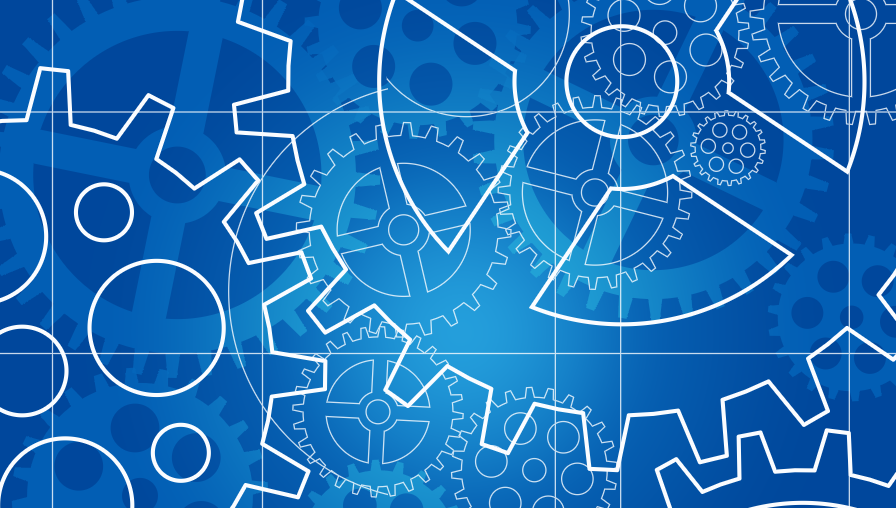
Reproduce this background procedurally as a Shadertoy shader.

```glsl
// Blueprint of overlapping gears: tinted wheels, fine outlines and bold white outlines on glowing blue.
#define WIDTH 7.68
#define GLOW_CENTER vec2(3.95, 2.85)
#define BOLD 0.0175
#define FINE 0.0055
#define FINE_OPACITY 0.8
#define TINT_OPACITY 0.8
#define TIP_SHARE 0.25
#define ROOT_SHARE 0.48
#define LINE_COLOR vec3(0.98, 0.99, 1.0)

const float PI = 3.14159;

// rim > 0 makes a spoked wheel; rim = 0 makes a drilled one.
struct Gear { vec2 center; float tip; float teeth; float turn; float rim; };

const Gear TINTED[6] = Gear[6](
    Gear(vec2(1.52, 1.50), 1.74, 36.0, 0.20, 0.71),
    Gear(vec2(3.58, 0.22), 0.97, 24.0, 0.30, 0.0),
    Gear(vec2(5.60, 1.20), 1.55, 34.0, 0.45, 0.72),
    Gear(vec2(7.30, 2.72), 0.72, 22.0, 0.10, 0.0),
    Gear(vec2(1.20, 4.25), 1.10, 24.0, 0.45, 0.0),
    Gear(vec2(3.25, 4.70), 0.76, 22.0, 0.10, 0.0));

const Gear OUTLINED[7] = Gear[7](
    Gear(vec2(3.46, 1.97), 0.92, 24.0, -0.23, 0.62),
    Gear(vec2(5.10, 1.65), 0.83, 28.0, 0.25, 0.75),
    Gear(vec2(3.24, 3.53), 0.73, 28.0, 0.05, 0.61),
    Gear(vec2(4.58, 4.03), 0.71, 24.0, 0.20, 0.0),
    Gear(vec2(5.70, 0.28), 0.72, 26.0, 0.40, 0.0),
    Gear(vec2(6.24, 1.27), 0.32, 22.0, 0.10, 0.0),
    Gear(vec2(7.38, 0.12), 0.95, 30.0, 0.00, 0.75));

vec2 rotate(vec2 p, float a) {
    return vec2(p.x * cos(a) + p.y * sin(a), p.y * cos(a) - p.x * sin(a));
}

// Fold the plane into one of n equal sectors, centred on the x axis.
vec2 sector(vec2 p, float n, float turn) {
    float pitch = 2.0 * PI / n;
    float a = atan(p.y, p.x) - turn;
    a -= pitch * round(a / pitch);
    return length(p) * vec2(cos(a), sin(a));
}

float segment(vec2 p, vec2 a, vec2 b) {
    vec2 ab = b - a;
    return length(p - a - ab * clamp(dot(p - a, ab) / dot(ab, ab), 0.0, 1.0));
}

// Signed distance to a disc edged with tapered, straight-sided teeth.
float toothed(vec2 p, float tip, float root, float teeth, float turn) {
    float halfPitch = PI / teeth;
    float tipAngle = TIP_SHARE * halfPitch, rootAngle = ROOT_SHARE * halfPitch;
    vec2 q = sector(p, teeth, turn);
    q.y = abs(q.y);
    vec2 crest = tip * vec2(cos(tipAngle), sin(tipAngle));
    vec2 foot = root * vec2(cos(rootAngle), sin(rootAngle));
    vec2 gap = root * vec2(cos(halfPitch), sin(halfPitch));
    float d = min(segment(q, vec2(crest.x, 0.0), crest),
                  min(segment(q, crest, foot), segment(q, foot, gap)));
    float edge = mix(tip, root, smoothstep(tipAngle, rootAngle, atan(q.y, q.x)));
    return length(q) < edge ? -d : d;
}

// Four openings between crossed spokes.
float windows(vec2 p, float turn, float inner, float outer, float spoke) {
    vec2 q = abs(rotate(p, turn));
    float r = length(p);
    return max(max(r - outer, inner - r), spoke - min(q.x, q.y));
}

float holes(vec2 p, float n, float turn, float ring, float radius) {
    return length(sector(p, n, turn) - vec2(ring, 0.0)) - radius;
}

float wheel(vec2 p, Gear g) {
    vec2 q = p - g.center;
    float cuts = length(q) - 0.14 * g.tip;
    if (g.rim > 0.0) cuts = min(cuts, windows(q, g.turn, 0.24 * g.tip, g.rim * g.tip, 0.085 * g.tip));
    else cuts = min(cuts, holes(q, 6.0, g.turn, 0.53 * g.tip, 0.19 * g.tip));
    return max(toothed(q, g.tip, 0.88 * g.tip, g.teeth, g.turn), -cuts);
}

void mainImage(out vec4 fragColor, in vec2 fragCoord) {
    float px = WIDTH / iResolution.x;
    vec2 p = vec2(fragCoord.x, iResolution.y - fragCoord.y) * px;

    // Glow fading to deep blue
    float away = length(p - GLOW_CENTER);
    vec3 color = mix(vec3(0.14, 0.62, 0.86), vec3(0.03, 0.40, 0.72), smoothstep(0.0, 1.9, away));
    color = mix(color, vec3(0.0, 0.28, 0.61), smoothstep(0.9, 3.3, away));

    // Tinted wheels
    vec3 tint = mix(vec3(0.14, 0.66, 0.85), vec3(0.01, 0.39, 0.73), smoothstep(0.7, 3.1, away));
    for (int i = 0; i < 6; i++)
        color = mix(color, tint, TINT_OPACITY * clamp(0.5 - wheel(p, TINTED[i]) / px, 0.0, 1.0));

    // Fine wheels, guide lines and arcs
    float fine = min(abs(p.y - 0.96), abs(p.y - 3.03));
    float guides[5] = float[5](0.45, 2.25, 4.76, 5.32, 7.28);
    for (int i = 0; i < 5; i++) fine = min(fine, abs(p.x - guides[i]));
    for (int i = 0; i < 7; i++) fine = min(fine, abs(wheel(p, OUTLINED[i])));
    fine = min(fine, max(abs(length(p - vec2(3.75, 2.5)) - 1.79), p.x - 3.32));
    fine = min(fine, max(abs(length(p - vec2(4.0, 0.12)) - 0.88), 3.32 - p.x));
    color = mix(color, LINE_COLOR, FINE_OPACITY * clamp(0.5 + (FINE - fine) / px, 0.0, 1.0));

    // Bold drilled gear on the left
    vec2 q = p - vec2(0.19, 3.18);
    float bold = min(abs(toothed(q, 2.6, 2.15, 17.0, -0.356)), abs(length(q) - 0.38));
    bold = min(bold, abs(holes(q, 4.0, -0.31, 1.21, 0.575)));
    bold = min(bold, abs(holes(q, 4.0, 0.476, 1.53, 0.24)));

    // Bold spoked gear on the right
    q = p - vec2(5.33, 0.70);
    bold = min(bold, min(abs(toothed(q, 3.33, 2.86, 22.0, 1.904)), abs(length(q) - 0.475)));
    bold = min(bold, abs(windows(q, 0.588, 0.92, 2.08, 0.43)));

    // Bold gear rising from the lower edge
    q = p - vec2(6.88, 6.1);
    bold = min(bold, min(abs(toothed(q, 2.42, 2.07, 20.0, -1.446)), abs(length(q) - 1.79)));
    color = mix(color, LINE_COLOR, clamp(0.5 + (BOLD - bold) / px, 0.0, 1.0));

    fragColor = vec4(color, 1.0);
}
```
